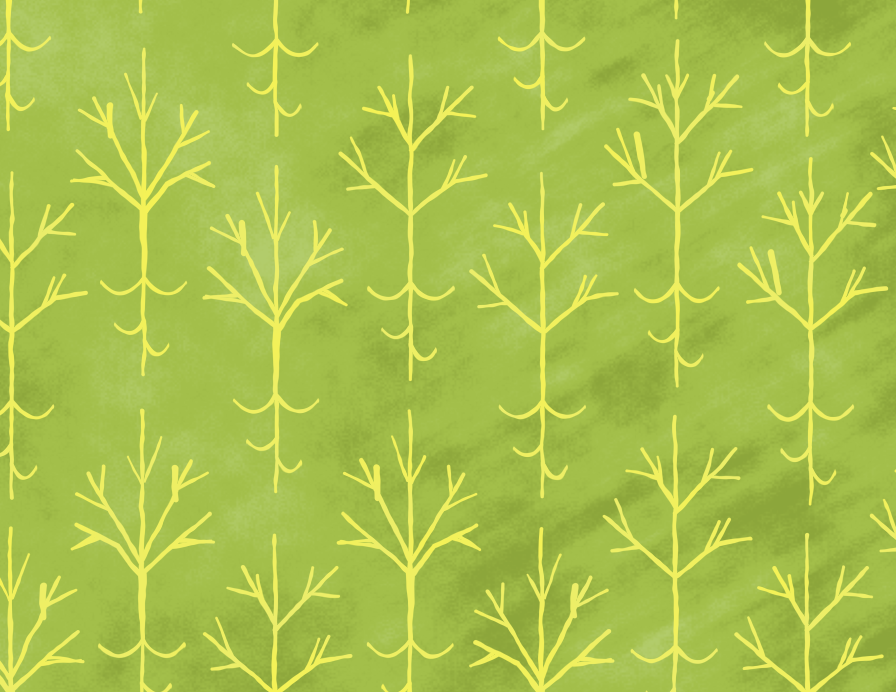
Reproduce this pattern procedurally as a Shadertoy shader.

```glsl
// Rows of hand-drawn yellow trees with hooked roots on a mottled green ground.
// Columns are staggered; each tree is a union of tapered strokes and parabolic
// hooks, and the ground is built from value noise with slanted streaks.

const float CANVAS_HEIGHT = 594.0;           // drawing units, y runs downward
const vec2 PITCH = vec2(114.4, 311.0);       // column and row spacing
const float OPEN = 0.0, BROAD = 1.0, KNOTTED = 2.0;

float hash(vec2 p) {
    return fract(sin(dot(p, vec2(127.1, 311.7))) * 43758.5453);
}

float noise(vec2 p) {
    vec2 i = floor(p), f = fract(p);
    f = f * f * (3.0 - 2.0 * f);
    return mix(mix(hash(i), hash(i + vec2(1, 0)), f.x),
               mix(hash(i + vec2(0, 1)), hash(i + vec2(1, 1)), f.x), f.y);
}

float fbm(vec2 p) {
    float sum = 0.0, amp = 0.53;
    for (int i = 0; i < 4; i++) {
        sum += amp * noise(p);
        p = p * 2.03 + 17.0;
        amp *= 0.5;
    }
    return sum;
}

// Line from a to b whose half width goes from wa to wb
float stroke(vec2 p, vec2 a, vec2 b, float wa, float wb) {
    vec2 pa = p - a, ba = b - a;
    float t = clamp(dot(pa, ba) / dot(ba, ba), 0.0, 1.0);
    return length(pa - ba * t) - mix(wa, wb, t);
}

// Limb with two twigs, the first leaving at fraction t
float limb(vec2 p, vec2 a, vec2 b, float t, vec2 twig1, vec2 twig2) {
    float d = stroke(p, a, b, 2.1, 1.7);
    d = min(d, stroke(p, mix(a, b, t), twig1, 1.7, 1.3));
    return min(d, stroke(p, mix(a, b, t * 0.8), twig2, 1.7, 1.3));
}

// Root sagging from the trunk and curling up at its tip
float hook(vec2 p, float width, float sag) {
    float t = clamp(p.x / width, 0.0, 1.0), u = (t - 0.55) / 0.55;
    float slope = 2.0 * sag * u / (0.55 * width);
    vec2 e = p - vec2(t * width, sag * (1.0 - u * u));
    return length(vec2(e.x, e.y * inversesqrt(1.0 + slope * slope))) - mix(1.9, 1.2, t);
}

float roots(vec2 p) {
    float d = stroke(p, vec2(0, 137), vec2(0, 279), 2.1, 1.5);
    d = min(d, hook(vec2(abs(p.x), p.y - 196.0), 36.0, 14.0));
    d = min(d, hook(vec2(-p.x, p.y - 233.0), 24.0, 10.0));
    return min(d, hook(vec2(p.x, p.y - 250.0), 21.0, 12.0));
}

float openCrown(vec2 p) {
    float d = limb(p, vec2(0, 137), vec2(-61, 85), 0.6, vec2(-51, 71), vec2(-54, 115));
    d = min(d, limb(p, vec2(0, 137), vec2(38, 108), 0.88, vec2(46, 88), vec2(37, 90)));
    d = min(d, stroke(p, vec2(38, 108), vec2(64, 104), 1.9, 1.6));
    d = min(d, limb(p, vec2(0, 82), vec2(52, 28), 0.58, vec2(55, 53), vec2(32, 28)));
    return min(d, limb(p, vec2(0, 77), vec2(-28, 28), 0.5, vec2(-41, 46), vec2(-15, 35)));
}

float broadCrown(vec2 p) {
    float d = limb(p, vec2(0, 139), vec2(-58, 88), 0.55, vec2(-62, 113), vec2(-60, 112));
    d = min(d, stroke(p, vec2(0, 142), vec2(20, 116), 2.6, 2.0));
    d = min(d, limb(p, vec2(20, 116), vec2(56, 98), 0.55, vec2(60, 118), vec2(58, 117)));
    d = min(d, limb(p, vec2(0, 130), vec2(46, 54), 0.75, vec2(33, 48), vec2(56, 71)));
    d = min(d, limb(p, vec2(0, 128), vec2(-42, 42), 0.72, vec2(-56, 53), vec2(-29, 70)));
    d = min(d, stroke(p, vec2(-29, 49), vec2(-28, 75), 2.8, 2.4));
    d = min(d, stroke(p, vec2(-2, 60), vec2(-16, 22), 1.5, 1.1));
    d = min(d, stroke(p, vec2(1, 62), vec2(12, 39), 1.5, 1.1));
    return min(d, stroke(p, vec2(0, 138), vec2(0, 196), 3.6, 1.8));
}

// Extra stubs and a tufted tip
float knots(vec2 p) {
    float d = stroke(p, vec2(-34, 75), vec2(-27, 108), 3.0, 2.2);
    d = min(d, stroke(p, vec2(27, 46), vec2(30, 41), 2.2, 1.8));
    return min(d, stroke(vec2(abs(p.x), p.y), vec2(0, 44), vec2(9, 27), 2.2, 1.3));
}

float treeKind(vec2 cell) {
    if (mod(cell.y, 2.0) > 0.5)
        return mod(cell.x, 3.0) < 1.5 && cell.x < 5.5 ? BROAD : OPEN;
    float pair = mod(floor((cell.x + 1.0) / 2.0), 4.0);
    return pair == 1.0 ? BROAD : pair == 3.0 ? KNOTTED : OPEN;
}

// Distance to the tree standing in the given column near p
float columnTree(vec2 p, float column) {
    float top = mod(column, 2.0) < 0.5 ? 143.0 : 42.0;
    vec2 cell = vec2(column, floor((p.y - top + 16.0) / PITCH.y));
    float kind = treeKind(cell);
    float lift = kind == OPEN ? 5.0 : kind == KNOTTED ? -6.0 : 0.0;
    vec2 q = p - vec2(8.0, top + lift) - cell * PITCH;
    q.x += 4.0 * (hash(cell) - 0.5);
    if (kind == KNOTTED) q.y /= 1.06;
    if (kind == BROAD && cell.y == 1.0 && column != 3.0) q.x = -q.x;
    float d = min(roots(q), stroke(q, vec2(0), vec2(0, 137), 1.5, 2.1));
    d = min(d, kind == BROAD ? broadCrown(q) : openCrown(q));
    return kind == KNOTTED ? min(d, knots(q)) : d;
}

vec3 ground(vec2 p, float aspect) {
    vec2 slant = vec2(dot(p, vec2(0.87, -0.5)), dot(p, vec2(0.5, 0.87)));
    vec2 uv = p / CANVAS_HEIGHT / vec2(aspect, 1.0);
    float tone = 0.5 + 0.9 * (fbm(p * 0.009) - 0.5) + 0.35 * (fbm(p * 0.05) - 0.5);
    tone += 0.8 * (fbm(slant * vec2(0.008, 0.05)) - 0.5) * smoothstep(0.1, 0.8, uv.x);
    tone += 0.16 * (noise(p * 0.55) - 0.5);
    tone += 0.5 * exp(-4.0 * length(uv)) - 0.2 * exp(-5.0 * length(uv - vec2(1, 0)));
    vec3 color = mix(vec3(0.55, 0.65, 0.23), vec3(0.64, 0.75, 0.29), smoothstep(0.1, 0.55, tone));
    return mix(color, vec3(0.70, 0.80, 0.42), smoothstep(0.55, 1.0, tone));
}

void mainImage(out vec4 fragColor, in vec2 fragCoord) {
    float unit = CANVAS_HEIGHT / iResolution.y;
    vec2 p = vec2(fragCoord.x, iResolution.y - fragCoord.y) * unit;

    // Unsteady hand: bend the strokes and vary their weight
    vec2 q = p + 2.0 * (vec2(noise(p * 0.06), noise(p * 0.06 + 40.0)) - 0.5);
    float column = floor((q.x - 8.0) / PITCH.x + 0.5);
    float d = 1e5;
    for (float i = -1.0; i < 1.5; i++) d = min(d, columnTree(q, column + i));
    d += 0.9 * (noise(p * 0.17) - 0.5);

    vec3 ink = mix(vec3(0.96, 0.95, 0.33), vec3(0.92, 0.93, 0.42), noise(p * 0.03));
    float cover = smoothstep(0.7 * unit, -0.7 * unit, d);
    fragColor = vec4(mix(ground(p, iResolution.x / iResolution.y), ink, cover), 1.0);
}
```
